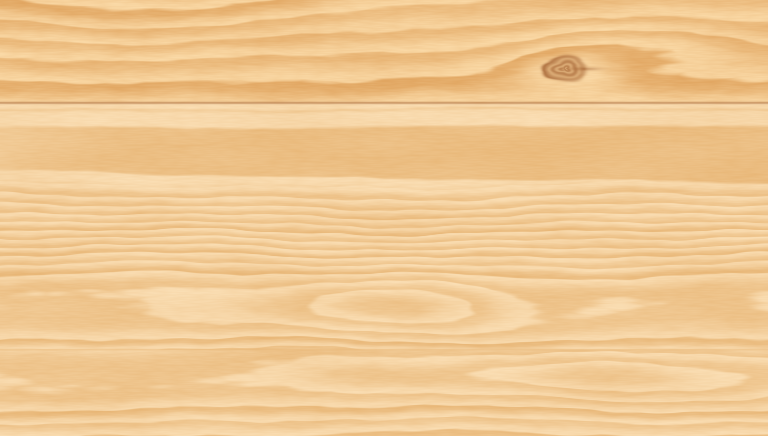
This texture is drawn by a WebGL 1 fragment shader. Its source:

```glsl
precision highp float;
uniform vec2 u_resolution;

const vec3 CREAM = vec3(0.990, 0.890, 0.735);
const vec3 HONEY = vec3(0.905, 0.705, 0.450);
const vec3 WARM_CREAM = vec3(0.995, 0.880, 0.690);
const vec3 WARM_HONEY = vec3(0.875, 0.635, 0.360);
const vec3 KNOT_BROWN = vec3(0.66, 0.41, 0.22);
const vec3 KNOT_TAN = vec3(0.85, 0.66, 0.45);
const float TOP_SEAM = 0.764;
const float LOW_SEAM = 0.198;
const float MIDDLE_AXIS = 0.295;
const float LOW_AXIS = 0.140;
const vec2 KNOT_CENTER = vec2(1.297, 0.842);
const vec2 KNOT_RADII = vec2(0.046, 0.027);
const float BASE_TONE = 0.23;
const float RING_TONE = 0.62;
const float FIBRE_TONE = 0.16;

float hash(float n) {
  return fract(sin(n * 91.37) * 4375.85);
}

vec2 hash2(vec2 p) {
  return fract(sin(vec2(dot(p, vec2(127.1, 311.7)), dot(p, vec2(269.5, 183.3)))) * 4375.85);
}

// Distance to the nearest scattered cell point
float cellular(vec2 p) {
  vec2 cell = floor(p);
  float nearest = 2.0;
  for (int j = -1; j <= 1; j++) {
    for (int i = -1; i <= 1; i++) {
      vec2 c = cell + vec2(float(i), float(j));
      nearest = min(nearest, length(c + hash2(c) - p));
    }
  }
  return nearest;
}

float bump(vec2 p, vec2 center, vec2 radii) {
  vec2 d = (p - center) / radii;
  return exp(-dot(d, d));
}

float waver(vec2 p) {
  return 0.006 * sin(4.1 * p.x + 7.0 * p.y + 0.6)
       + 0.004 * sin(8.7 * p.x - 17.0 * p.y + 2.0)
       + 0.0018 * sin(21.0 * p.x + 43.0 * p.y)
       + 0.0008 * sin(49.0 * p.x - 71.0 * p.y);
}

// Growth ring phase of each board: bumps open islands and arches
float topRings(vec2 p) {
  return 15.0 * (1.0 - p.y) + 0.35
       - 1.6 * bump(p, vec2(0.35, 1.0), vec2(0.60, 0.10))
       + 1.2 * bump(p, KNOT_CENTER, vec2(0.13, 0.05))
       + 1.1 * bump(p, vec2(1.50, 0.90), vec2(0.24, 0.05));
}

float middleRings(vec2 p) {
  return 1.6 + 12.5 * smoothstep(0.0, 0.34, abs(p.y - MIDDLE_AXIS))
       - 1.45 * bump(p, vec2(0.90, 0.295), vec2(0.20, 0.07))
       + 0.65 * bump(p, vec2(0.14, 0.290), vec2(0.32, 0.035))
       + 0.50 * bump(p, vec2(1.24, 0.300), vec2(0.12, 0.04))
       + 0.65 * bump(p, vec2(1.60, 0.285), vec2(0.26, 0.05));
}

float lowRings(vec2 p) {
  return 1.65 + 4.5 * smoothstep(0.0, 0.2, abs(p.y - LOW_AXIS))
       + 0.60 * bump(p, vec2(0.30, 0.145), vec2(0.50, 0.035))
       - 0.50 * bump(p, vec2(0.84, 0.130), vec2(0.16, 0.03))
       - 1.35 * bump(p, vec2(1.40, 0.140), vec2(0.34, 0.05));
}

// Each ring starts with a crisp dark edge and fades to pale wood
float ringTone(float phase) {
  float f = fract(phase);
  float strength = 0.65 + 0.35 * hash(floor(phase));
  return strength * smoothstep(0.0, 0.14, f) * (1.0 - smoothstep(0.16, 0.98, f));
}

void main() {
  vec2 p = gl_FragCoord.xy / u_resolution.y;
  vec2 q = p + vec2(0.0, waver(p));
  float ragged = cellular(p * vec2(9.0, 55.0)) - 0.45;
  float fibre = cellular(p * vec2(22.0, 210.0)) - 0.45;
  float mottle = cellular(p * vec2(3.0, 14.0)) - 0.45;
  float pixel = 1.0 / u_resolution.y;
  float topBoard = smoothstep(TOP_SEAM - pixel, TOP_SEAM + pixel, p.y);
  float lowBoard = 1.0 - smoothstep(LOW_SEAM - pixel, LOW_SEAM + pixel, p.y);

  // Ring pattern of the three boards
  float jitter = 0.16 * ragged;
  float middle = ringTone(middleRings(q) + jitter);
  middle *= 1.0 - smoothstep(0.555, 0.585, q.y);
  float rings = mix(middle, ringTone(lowRings(q) + jitter), lowBoard);
  rings = mix(rings, ringTone(topRings(q) + jitter), topBoard);
  float tone = BASE_TONE + RING_TONE * rings;

  // Broad dark band below the pale upper edge of the middle board
  float bandY = p.y + 0.45 * (q.y - p.y) + 0.003 * ragged;
  float bandLow = 0.607 - 0.017 * p.x;
  float band = smoothstep(bandLow - 0.003, bandLow + 0.004, bandY)
             * (1.0 - smoothstep(0.704, 0.714, bandY));
  tone = mix(tone, 0.80 - 0.28 * exp(-p.x * 7.0), band);
  tone += 0.25 * exp(-pow((bandY - 0.748) / 0.004, 2.0));
  tone += FIBRE_TONE * fibre + 0.18 * mottle;

  vec3 color = mix(mix(CREAM, HONEY, tone), mix(WARM_CREAM, WARM_HONEY, tone), topBoard);

  // Knot with its own tight rings and a dark rim
  vec2 k = (p - KNOT_CENTER) / KNOT_RADII;
  float r = length(k) + 0.10 * sin(3.0 * atan(k.y, k.x) + 1.0) + 0.2 * ragged;
  float knotRings = 0.5 + 0.5 * sin(r * 15.0);
  color = mix(color, mix(KNOT_TAN, KNOT_BROWN, 0.55 * knotRings), 1.0 - smoothstep(0.75, 1.1, r));
  float rim = exp(-pow((r - 1.0) / 0.14, 2.0)) * (0.55 - 0.25 * clamp(k.x, -1.0, 1.0));
  float wings = bump(p, KNOT_CENTER + vec2(0.045, 0.0), vec2(0.035, 0.004));
  color = mix(color, KNOT_BROWN, clamp(rim + 0.5 * wings, 0.0, 1.0));

  // Joints between boards
  float topJoint = exp(-pow((p.y - TOP_SEAM) / 0.0028, 2.0));
  float lowJoint = exp(-pow((p.y - LOW_SEAM) / 0.0022, 2.0));
  color = mix(color, KNOT_BROWN, 0.55 * topJoint);
  color = mix(color, HONEY, 0.45 * lowJoint);
  gl_FragColor = vec4(color, 1.0);
}
```
